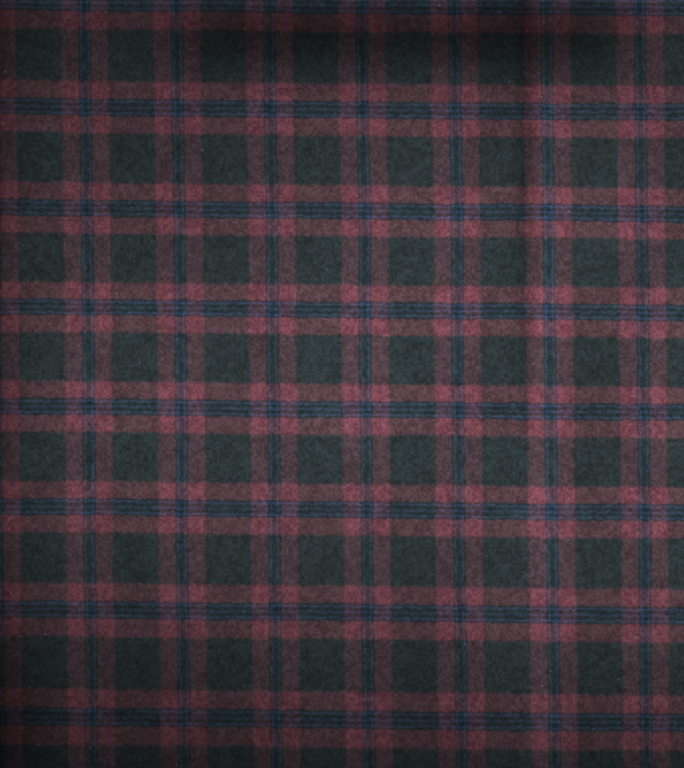
This texture is drawn by a Shadertoy shader. Its source:

```glsl
float hash(vec2 p) {
    vec3 q = fract(p.xyx * 0.1031);
    q += dot(q, q.yzx + 33.33);
    return fract((q.x + q.y) * q.z);
}

float noise(vec2 p) {
    vec2 i = floor(p), f = fract(p);
    f = f * f * (3.0 - 2.0 * f);
    return mix(mix(hash(i), hash(i + vec2(1, 0)), f.x),
               mix(hash(i + vec2(0, 1)), hash(i + vec2(1, 1)), f.x), f.y);
}

// 1 inside the given half width, 0 outside
float band(float d, float halfWidth, float soft) {
    return 1.0 - smoothstep(halfWidth - soft, halfWidth + soft, abs(d));
}

// Colour sequence of one thread set; t counts repeats, centred on the blue band
vec3 threadColor(float t, float redEdge, float blueEdge, float lineOffset, float middleLine, float soft) {
    const vec3 green = vec3(0.155, 0.184, 0.190);
    const vec3 red = vec3(0.385, 0.228, 0.262);
    const vec3 teal = vec3(0.125, 0.165, 0.185);
    const vec3 blue = vec3(0.195, 0.250, 0.360);
    float d = abs(fract(t + 0.5) - 0.5);
    vec3 col = mix(green, red, band(d, redEdge, soft * 1.7));
    col = mix(col, teal, band(d, blueEdge, soft * 1.3));
    float lines = band(d - lineOffset, 0.011, soft) + middleLine * band(d, 0.011, soft);
    return mix(col, blue, min(lines, 1.0));
}

// Soft ridge used for folds and shadows
float ridge(float d, float width) {
    return exp(-d * d / (width * width));
}

// Uneven light: dim edges, gathered top, faint vertical folds
float clothLight(vec2 p) {
    float light = 1.20 - 1.75 * pow(abs(p.y - 0.53), 2.0);
    light *= 0.93 + 0.10 * smoothstep(0.1, 0.6, p.x);
    light *= 1.0 - 0.38 * exp(-p.x / 0.045);
    light *= 1.0 - 0.25 * smoothstep(0.35, 0.0, p.y) * smoothstep(0.5, 0.0, p.x);
    float gather = smoothstep(0.12, 0.32, p.x) * smoothstep(0.89, 0.72, p.x);
    light *= 1.0 - 0.42 * gather * ridge(p.y - 0.955, 0.05);
    light *= 1.0 + 0.25 * ridge(p.y - 0.998, 0.008);
    light *= 1.0 - 0.22 * ridge(p.x - 0.685, 0.014) * smoothstep(0.3, 0.8, p.y);
    light *= 1.0 + 0.10 * ridge(p.x - 0.71, 0.025);
    light *= 1.0 + 0.14 * ridge(p.x - 0.10, 0.035) * smoothstep(0.5, 0.2, p.y);
    return light * (0.91 + 0.16 * noise(p * vec2(9.0, 4.0)));
}

void mainImage(out vec4 fragColor, in vec2 fragCoord) {
    vec2 p = fragCoord / iResolution.y;

    // Slight skew of the weave and fuzzy yarn edges
    vec2 wobble = vec2(noise(p * 170.0), noise(p * 170.0 + 57.0)) - 0.5;
    vec2 drift = vec2(noise(p * 7.0), noise(p * 7.0 + 31.0)) - 0.5;
    vec2 q = p + 0.0024 * wobble + 0.002 * drift;
    float column = (q.x - 0.4766 + 0.010 * (p.y - 0.47)) / 0.1204;
    float row = (0.4668 - q.y - 0.010 * (p.x - 0.4766)) / 0.1296;
    row -= 0.005 * row * row + 0.0022 * row * row * row;

    // Warp and weft blended into cloth, the weft showing more
    float soft = max(0.014, 7.0 / iResolution.y);
    vec3 warp = threadColor(column, 0.252, 0.068, 0.039, 0.0, soft);
    vec3 weft = threadColor(row, 0.254, 0.084, 0.056, 0.8, soft);
    float twill = 0.5 + 0.5 * sin(6.2832 * 130.0 * (p.x + p.y));
    vec3 col = mix(warp, weft, 0.54 + 0.06 * twill);

    // Brushed nap and scattered lint
    float nap = noise(p * 380.0) + 0.8 * noise(p * 190.0) + 0.35 * noise(p * 70.0) - 1.075;
    col *= clothLight(p) * (1.0 + 0.25 * nap);
    vec2 cell = floor(p * 90.0);
    vec2 speck = fract(p * 90.0) - 0.25 - 0.5 * vec2(hash(cell + 3.0), hash(cell + 8.0));
    float lint = step(0.988, hash(cell)) * smoothstep(0.22, 0.05, length(speck));
    col += 0.07 * lint;

    fragColor = vec4(clamp(col, 0.0, 1.0), 1.0);
}
```
